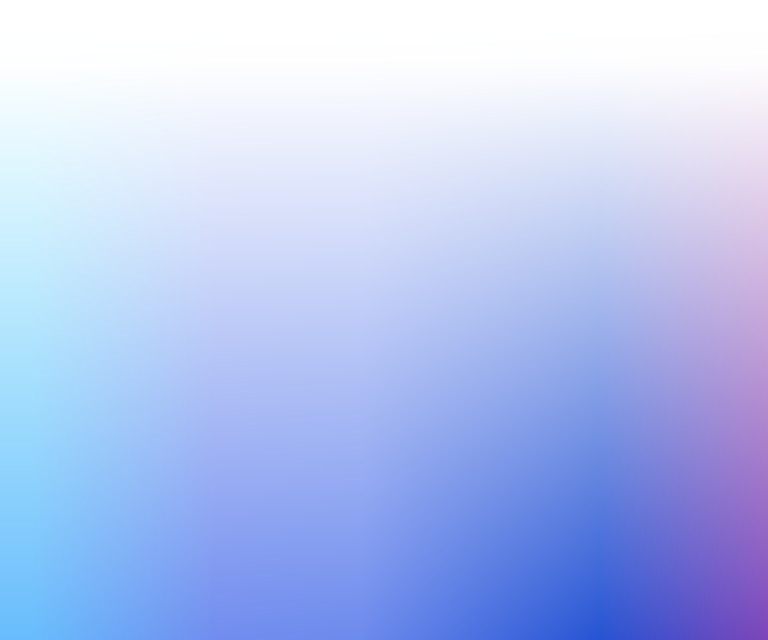
A Shadertoy shader for this background:

```glsl
// Draws a soft sky, cyan through blue to violet, that fades upward into white.

#define FADE_TOP 0.906
#define FADE_SOFTNESS 0.02
#define CYAN vec3(0.405, 0.740, 0.988)
#define AQUA vec3(0.300, 0.820, 0.985)
#define PERIWINKLE vec3(0.440, 0.550, 0.935)
#define CORNFLOWER vec3(0.425, 0.542, 0.928)
#define COBALT vec3(0.149, 0.330, 0.828)
#define VIOLET vec3(0.490, 0.270, 0.725)
#define ORCHID vec3(0.510, 0.170, 0.620)

// Linear position of x between two stops, clamped to 0..1
float ramp(float from, float to, float x) {
    return clamp((x - from) / (to - from), 0.0, 1.0);
}

// Horizontal sweep of hues; the outer hues shift slightly with height
vec3 sweepColor(vec2 uv) {
    float lift = ramp(0.1, 0.85, uv.y);
    vec3 leftHue = mix(CYAN, AQUA, lift);
    vec3 rightHue = mix(VIOLET, ORCHID, lift);
    vec3 color = mix(leftHue, PERIWINKLE, ramp(0.04, 0.28, uv.x));
    color = mix(color, CORNFLOWER, ramp(0.28, 0.47, uv.x));
    color = mix(color, COBALT, ramp(0.47, 0.78, uv.x));
    return mix(color, rightHue, ramp(0.78, 1.0, uv.x));
}

// Linear fade to zero at FADE_TOP, with a rounded corner
float fadeAmount(float y) {
    float d = FADE_TOP - y;
    float rounded = 0.5 * (d + sqrt(d * d + FADE_SOFTNESS * FADE_SOFTNESS));
    return clamp(rounded / FADE_TOP, 0.0, 1.0);
}

void mainImage(out vec4 fragColor, in vec2 fragCoord) {
    vec2 uv = fragCoord / iResolution.xy;
    vec3 color = mix(vec3(1.0), sweepColor(uv), fadeAmount(uv.y));
    fragColor = vec4(color, 1.0);
}
```
